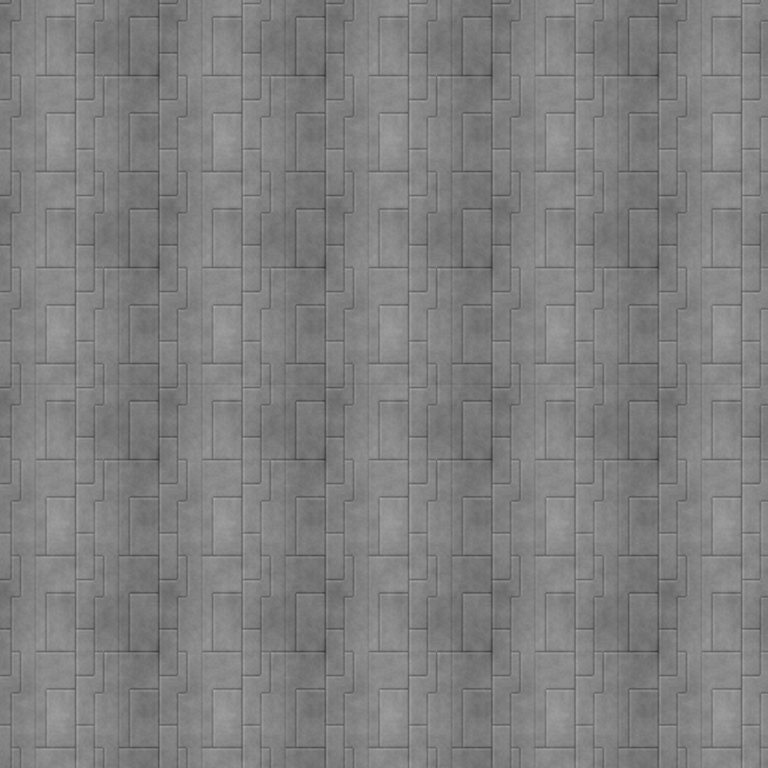
Give the GLSL for this texture, as a Shadertoy shader.

```glsl
// Grey concrete cladding: interlocking panels cut by thin embossed grooves.
// Grooves repeat per cell; stains and column shading repeat per tile of 2 x 2
// cells. Wear is periodic value noise plus a few soft rectangular patches.

const vec2 CELLS = vec2(9.225, 8.0);         // cells across and down
const vec2 CELL_SHIFT = vec2(0.907, 0.786);  // offset of the first cell
const float GROOVE_WIDTH = 0.0013;           // in canvas units
const float TAU = 6.2831853;

// Panel edges as fractions of a cell
const float STRIP = 0.225, NOTCH = 0.338, RIB = 0.516, BOX = 0.645;
const float STRIP_TOP = 0.25, STRIP_END = 0.764, NOTCH_END = 0.43, BOX_TOP = 0.39;

float hash(vec2 p) {
    vec3 q = fract(p.xyx * 0.1031);
    q += dot(q, q.yzx + 33.33);
    return fract((q.x + q.y) * q.z);
}

// Value noise over a unit tile, wrapping after the given number of steps
float tileNoise(vec2 tile, vec2 period) {
    vec2 p = tile * period, i = floor(p), f = fract(p);
    f = f * f * (3.0 - 2.0 * f);
    vec2 a = mod(i, period), b = mod(i + 1.0, period);
    return mix(mix(hash(a), hash(vec2(b.x, a.y)), f.x),
               mix(hash(vec2(a.x, b.y)), hash(b), f.x), f.y) - 0.5;
}

// Soft rectangle that wraps around the tile
float patchMask(vec2 tile, vec2 centre, vec2 halfSize, float soft) {
    vec2 d = abs(fract(tile - centre + 0.5) - 0.5) - halfSize;
    vec2 m = 1.0 - smoothstep(vec2(-soft), vec2(soft), d);
    return m.x * m.y;
}

// Signed brightness across a groove: dark cut, then a lit lip
float groove(float d, float width) {
    float cut = d / width, lip = cut - 1.9;
    return 0.45 * exp(-lip * lip) - exp(-cut * cut);
}

// Groove at one cell coordinate, limited to a wrapped span of the other
float seam(float across, float at, float along, float start, float len,
           float cellSize, float width) {
    float d = (fract(across - at + 0.5) - 0.5) * cellSize;
    float t = fract(along - start), soft = 0.012;
    float inside = smoothstep(0.0, soft, t) * (1.0 - smoothstep(len - soft, len, t));
    return groove(d, width) * (len >= 1.0 ? 1.0 : inside);
}

// Number of the interlocking panel that holds a point of the cell
float panelId(vec2 p) {
    bool middle = p.y > STRIP_TOP && p.y < STRIP_END;
    if (p.x < STRIP) return middle ? 1.0 : 0.0;
    if (p.x < NOTCH && p.y < NOTCH_END) return 1.0;
    if (p.x < RIB) return 2.0;
    return p.x > BOX && p.y > BOX_TOP ? 3.0 : 4.0;
}

// All grooves of one cell; sillStart is where the sill at the top begins
float panelGrooves(vec2 p, float sillStart, float width) {
    vec2 size = 1.0 / CELLS;
    float g = seam(p.x, 0.0, p.y, 0.0, 1.0, size.x, width);
    g += seam(p.x, STRIP, p.y, NOTCH_END, 1.0 + STRIP_TOP - NOTCH_END, size.x, width) * 0.75;
    g += seam(p.x, NOTCH, p.y, 0.0, NOTCH_END, size.x, width) * 0.8;
    g += seam(p.x, RIB, p.y, 0.0, 1.0, size.x, width) * 0.35;
    g += seam(p.x, BOX, p.y, BOX_TOP, 1.0 - BOX_TOP, size.x, width) * 0.75;
    g += seam(p.y, STRIP_TOP, p.x, 0.0, STRIP, size.y, width);
    g += seam(p.y, STRIP_END, p.x, 0.0, STRIP, size.y, width);
    g += seam(p.y, 0.0, p.x, STRIP, NOTCH - STRIP, size.y, width) * 0.8;
    g += seam(p.y, NOTCH_END, p.x, STRIP, NOTCH - STRIP, size.y, width) * 0.8;
    g += seam(p.y, BOX_TOP, p.x, BOX, 1.0 - BOX, size.y, width);
    g += seam(p.y, 0.0, p.x, sillStart, 1.0 - sillStart, size.y, width);
    return g;
}

// Broad column shading, blotches, stains and fine grain
float concrete(vec2 tile) {
    float tone = 0.5 + 0.037 * cos(TAU * (tile.x - 0.42));
    tone += 0.050 * tileNoise(tile, vec2(5.0, 6.0));
    tone += 0.045 * tileNoise(tile, vec2(13.0, 15.0));
    tone += 0.030 * tileNoise(tile, vec2(31.0, 36.0));
    tone += 0.035 * tileNoise(tile, vec2(83.0, 96.0));
    tone += 0.020 * tileNoise(tile, vec2(40.0, 5.0));
    tone -= 0.045 * patchMask(tile, vec2(0.93, 0.27), vec2(0.06, 0.065), 0.025);
    tone -= 0.025 * patchMask(tile, vec2(0.92, 0.06), vec2(0.07, 0.04), 0.04);
    tone -= 0.050 * patchMask(tile, vec2(0.45, 0.72), vec2(0.05, 0.03), 0.03);
    tone -= 0.025 * patchMask(tile, vec2(0.05, 0.70), vec2(0.06, 0.05), 0.04);
    tone += 0.030 * patchMask(tile, vec2(0.40, 0.88), vec2(0.09, 0.08), 0.06);
    tone += 0.025 * patchMask(tile, vec2(0.40, 0.35), vec2(0.09, 0.13), 0.06);
    return tone;
}

void mainImage(out vec4 fragColor, in vec2 fragCoord) {
    vec2 uv = fragCoord / iResolution.xy;
    vec2 grid = vec2(uv.x, 1.0 - uv.y) * CELLS - CELL_SHIFT;
    vec2 cell = fract(grid);
    vec2 tile = fract((grid - vec2(1.0, 0.0)) * 0.5);
    float width = max(GROOVE_WIDTH, 0.7 / iResolution.y);

    // Alternate columns carry a longer sill on every second row
    bool longSill = mod(floor(grid.x), 2.0) < 0.5 && mod(floor(grid.y + 0.5), 2.0) < 0.5;
    float grooves = panelGrooves(cell, longSill ? NOTCH : RIB, width);

    // Faint joint between the two halves of the wall
    grooves += 0.25 * groove(0.5 - uv.y, width);

    vec2 cellInTile = mod(floor(grid), 2.0);
    float tint = hash(cellInTile * 7.0 + panelId(cell) * 3.0 + 1.0) - 0.5;
    float tone = concrete(tile) + 0.022 * tint + 0.13 * grooves;
    fragColor = vec4(vec3(clamp(tone, 0.0, 1.0)), 1.0);
}
```
